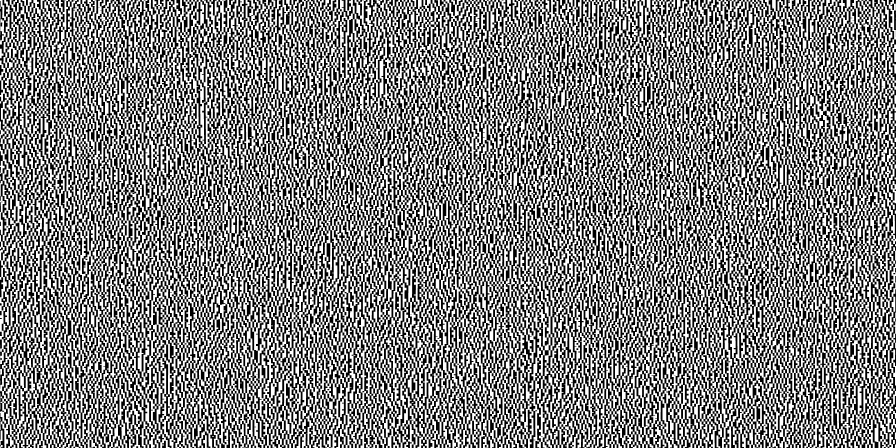
A WebGL 2 fragment shader for this texture:

```glsl
#version 300 es
precision highp float;
// Fine alternating black and white columns, broken into short upright strokes.

uniform vec2 u_resolution;
out vec4 fragColor;

const float COLUMNS = 246.0;                // columns per canvas height
const vec2 SWAY_SCALE = vec2(7.0, 2.0);     // slow wander of the columns
const float SWAY = 1.2;                     // wander, in columns
const float FLIP_WIDTH = 4.3;               // columns that tend to flip together
const float FLIPS = 88.0;                   // flip noise cells per canvas height
const float DARK = 0.0;
const float LIGHT = 1.0;
const int SAMPLES_X = 8;                    // smoothing across the columns
const int SAMPLES_Y = 4;                    // smoothing along the strokes

uint scramble(uint n) {
    n = (n ^ (n >> 16)) * 0x7feb352du;
    n = (n ^ (n >> 15)) * 0x846ca68bu;
    return n ^ (n >> 16);
}

float hash(vec2 cell) {
    ivec2 c = ivec2(cell);
    uint n = scramble(uint(c.x) + scramble(uint(c.y)));
    return float(n >> 8) / 16777216.0;
}

vec2 gradient(vec2 cell) {
    float angle = 6.28319 * hash(cell);
    return vec2(cos(angle), sin(angle));
}

float gradientNoise(vec2 p) {
    vec2 i = floor(p);
    vec2 f = p - i;
    vec2 w = f * f * f * (f * (f * 6.0 - 15.0) + 10.0);
    vec2 e = vec2(1.0, 0.0);
    float low = mix(dot(gradient(i), f),
                    dot(gradient(i + e.xy), f - e.xy), w.x);
    float high = mix(dot(gradient(i + e.yx), f - e.yx),
                     dot(gradient(i + e.xx), f - e.xx), w.x);
    return mix(low, high, w.y);
}

// Columns alternate between -1 and +1; noise swaps them along their length.
float strokes(float column, float y) {
    float alternate = 1.0 - 2.0 * mod(column, 2.0);
    float flip = gradientNoise(vec2(column / FLIP_WIDTH, y * FLIPS) + 20.3);
    return flip < 0.0 ? -alternate : alternate;
}

void main() {
    float pixel = 1.0 / u_resolution.y;
    vec2 p = gl_FragCoord.xy * pixel;
    float sway = SWAY * gradientNoise(p * SWAY_SCALE + 7.6);

    // Average the strokes that cross this pixel.
    float sum = 0.0;
    for (int i = 0; i < SAMPLES_X; i++) {
        float dx = (float(i) + 0.5) / float(SAMPLES_X) - 0.5;
        float column = floor((p.x + dx * pixel) * COLUMNS + sway);
        for (int j = 0; j < SAMPLES_Y; j++) {
            float dy = (float(j) + 0.5) / float(SAMPLES_Y) - 0.5;
            sum += strokes(column, p.y + dy * pixel);
        }
    }
    float wave = sum / float(SAMPLES_X * SAMPLES_Y);

    fragColor = vec4(vec3(mix(DARK, LIGHT, 0.5 + 0.5 * wave)), 1.0);
}
```
